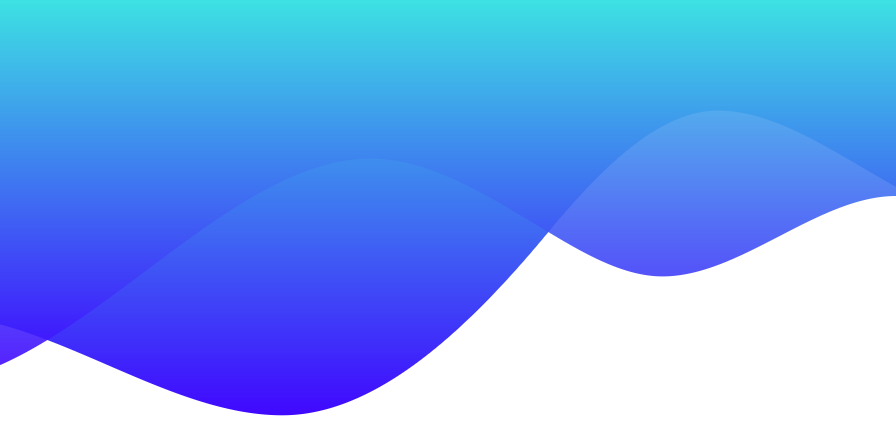
This background is drawn by a Shadertoy shader. Its source:

```glsl
// Two overlapping wave-edged curtains hang from the top over white paper.
// Each wave is a piecewise cubic Hermite curve; each curtain has a vertical
// cyan-to-violet gradient, and the front one is slightly translucent.

const int KNOTS = 5;

// Height of the curve at x; each knot holds (position, height, slope).
float waveHeight(float x, vec3 knots[KNOTS]) {
    float height = knots[0].y;
    for (int i = 0; i < KNOTS - 1; i++) {
        vec3 a = knots[i], b = knots[i + 1];
        if (x < a.x) break;
        float span = b.x - a.x;
        float t = clamp((x - a.x) / span, 0.0, 1.0);
        float ease = t * t * (3.0 - 2.0 * t);
        float startTangent = t * (1.0 - t) * (1.0 - t);
        float endTangent = t * t * (t - 1.0);
        height = mix(a.y, b.y, ease) + span * (a.z * startTangent + b.z * endTangent);
    }
    return height;
}

// Antialiased coverage of the area where the signed field is positive.
float coverage(float field) {
    float pixel = length(vec2(dFdx(field), dFdy(field)));
    return clamp(0.5 + field / max(pixel, 1e-5), 0.0, 1.0);
}

// Gradient running from the canvas top down over the given depth.
vec3 curtainColor(float y, float depth) {
    vec3 cyan = vec3(0.24, 0.885, 0.89);
    vec3 violet = vec3(0.25, 0.03, 1.0);
    return mix(cyan, violet, clamp((1.0 - y) / depth, 0.0, 1.0));
}

void mainImage(out vec4 fragColor, in vec2 fragCoord) {
    // Canvas spans 2 units across and 1 unit up
    vec2 p = fragCoord / iResolution.xy * vec2(2.0, 1.0);

    vec3 backKnots[KNOTS] = vec3[KNOTS](
        vec3(0.0, 0.276, -0.27), vec3(0.63, 0.073, 0.0),
        vec3(1.224, 0.482, 1.21), vec3(1.602, 0.753, 0.0),
        vec3(2.0, 0.583, -0.55));
    vec3 frontKnots[KNOTS] = vec3[KNOTS](
        vec3(0.0, 0.185, 0.44), vec3(0.828, 0.646, 0.0),
        vec3(1.224, 0.482, -0.6), vec3(1.479, 0.383, 0.0),
        vec3(2.0, 0.5625, 0.0));

    float back = coverage(p.y - waveHeight(p.x, backKnots));
    float front = coverage(p.y - waveHeight(p.x, frontKnots));

    // White paper, opaque back curtain, translucent front curtain
    vec3 color = vec3(1.0);
    color = mix(color, curtainColor(p.y, 0.927), back);
    color = mix(color, curtainColor(p.y, 0.815), front * 0.89);

    fragColor = vec4(color, 1.0);
}
```
